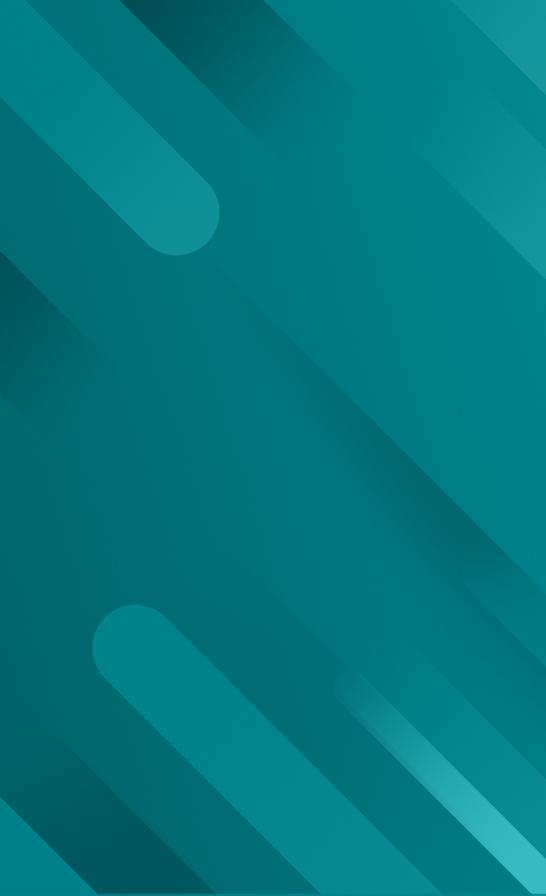
Reproduce this background procedurally as a WebGL 2 fragment shader.

```glsl
#version 300 es
precision highp float;

uniform vec2 u_resolution;
out vec4 outColor;

#define DEEP vec3(0.0, 0.29, 0.31)
#define SHADE vec3(0.0, 0.38, 0.41)
#define TEAL vec3(0.0, 0.52, 0.55)
#define LIGHT vec3(0.09, 0.59, 0.62)
#define GLOW vec3(0.22, 0.73, 0.76)
#define ROUND_RADIUS 0.048
#define GRAIN 0.004

const vec2 SLOPE = vec2(0.70710678);

// Antialiased coverage of a signed distance
float cover(float dist) {
    return clamp(0.5 - dist * u_resolution.y, 0.0, 1.0);
}

// Endless diagonal band between two offsets of x - y
float band(float offset, float low, float high) {
    return cover(max(low - offset, offset - high) * SLOPE.x);
}

// Bar with one round end, running from the end along dir
float bar(vec2 p, vec2 end, vec2 dir, float radius) {
    vec2 q = p - end;
    return cover(length(q - dir * max(dot(q, dir), 0.0)) - radius);
}

float hash(vec2 p) {
    return fract(sin(dot(p, vec2(12.99, 78.23))) * 43758.5);
}

void main() {
    // Height is one unit, y runs downward
    vec2 p = gl_FragCoord.xy / u_resolution.y;
    p.y = 1.0 - p.y;
    float across = p.x - p.y;
    float along = p.x + p.y;

    // Base gradient, lighter to the right
    float level = 0.434 + 0.169 * p.x - 0.054 * p.y;
    vec3 color = vec3(0.0, level, level * 1.065);

    // Dark bands fading down the slope
    float fade = 1.0 - smoothstep(0.08, 0.56, along);
    color = mix(color, DEEP, band(across, 0.133, 0.294) * fade * 0.95);
    fade = 1.0 - smoothstep(0.24, 0.58, along);
    color = mix(color, DEEP, band(across, -0.440, -0.280) * fade * 0.8);
    fade = smoothstep(0.78, 1.12, along);
    color = mix(color, DEEP, band(across, -0.889, -0.757) * fade * 0.55);

    // Long fold: crisp upper edge, soft shadow below
    float depth = -0.053 - across;
    float foldWidth = mix(0.06, 0.20, smoothstep(0.45, 1.3, along));
    float shadow = cover(-depth * SLOPE.x) * (1.0 - smoothstep(0.0, foldWidth, depth));
    color = mix(color, SHADE, shadow * smoothstep(0.42, 1.1, along) * 0.8);

    // Faint step in the lower middle
    fade = smoothstep(0.82, 1.05, along);
    color = mix(color, SHADE, band(across, -0.52, -0.354) * fade * 0.22);
    fade = smoothstep(1.15, 1.6, along);
    color = mix(color, TEAL, band(across, -0.52, -0.354) * fade * 0.5);

    // Corner panels
    fade = smoothstep(0.45, 0.70, along);
    color = mix(color, LIGHT, band(across, 0.503, 2.0) * mix(0.35, 1.0, fade));
    color = mix(color, TEAL, band(across, -2.0, -0.889) * 0.9);

    // Upper bars
    fade = smoothstep(0.56, 0.95, along);
    color = mix(color, LIGHT, bar(p, vec2(0.504, 0.134), SLOPE, 0.0516) * fade);
    vec3 tint = mix(TEAL, LIGHT, smoothstep(0.15, 0.48, along) * 0.75);
    color = mix(color, tint, bar(p, vec2(0.197, 0.237), -SLOPE, ROUND_RADIUS) * 0.9);

    // Lower bars
    fade = smoothstep(1.10, 1.30, along);
    color = mix(color, TEAL, bar(p, vec2(0.5625, 0.630), SLOPE, ROUND_RADIUS) * fade * 0.65);
    fade = smoothstep(1.08, 1.40, along);
    tint = mix(TEAL, LIGHT, smoothstep(1.2, 1.6, along) * 0.4);
    color = mix(color, tint, bar(p, vec2(0.423, 0.751), SLOPE, ROUND_RADIUS) * fade);
    tint = mix(TEAL, LIGHT, smoothstep(1.0, 1.5, along) * 0.35);
    color = mix(color, tint, bar(p, vec2(0.151, 0.723), SLOPE, ROUND_RADIUS) * 0.95);

    // Bright streak
    fade = smoothstep(1.08, 1.58, along);
    color = mix(color, GLOW, bar(p, vec2(0.391, 0.768), SLOPE, 0.0195) * fade);

    // Thin line along the foot, then grain against banding
    color = mix(color, TEAL, cover(0.9975 - p.y) * 0.8);
    color += (hash(floor(p * 512.0)) - 0.5) * GRAIN;
    outColor = vec4(color, 1.0);
}
```
